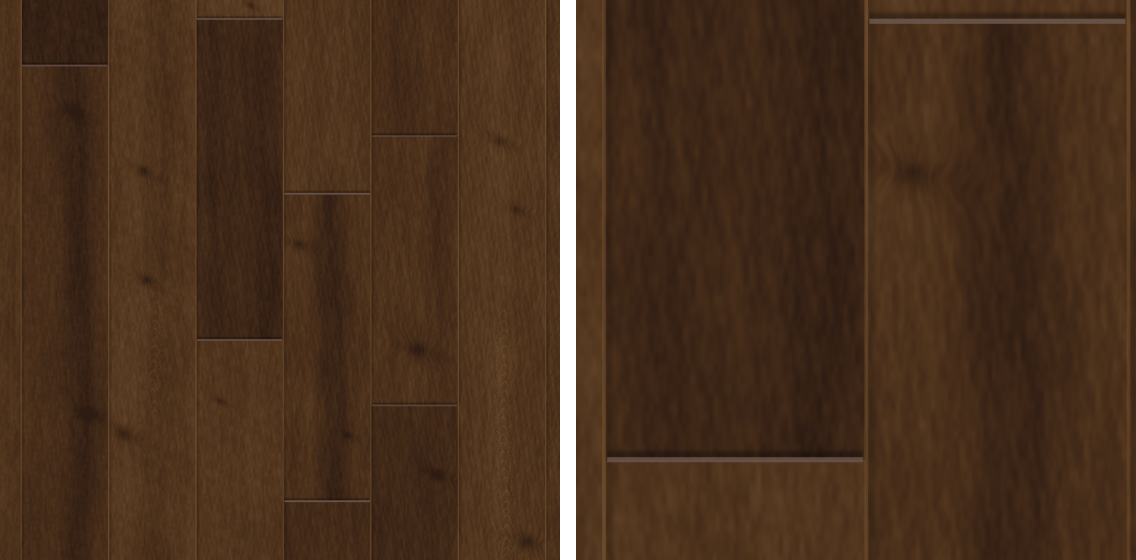
Left, the full canvas; right, a detail of the centre.
This texture is drawn by a Shadertoy shader. Its source:

```glsl
#define PLANK_WIDTH 0.1561
#define FIRST_SEAM 0.0378
#define SEAM_HALF 0.0011
#define JOINT_HALF 0.0015
#define KNOTS 3
#define FIBRE_GAIN 0.30
#define MOTTLE_GAIN 0.22
#define DARK_WOOD vec3(0.180, 0.108, 0.072)
#define MID_WOOD vec3(0.307, 0.198, 0.108)
#define LIGHT_WOOD vec3(0.430, 0.310, 0.190)
#define SEAM_COLOR vec3(0.450, 0.315, 0.185)
#define JOINT_COLOR vec3(0.430, 0.350, 0.320)

// Per column: lower joint, upper joint, heartwood centre, heartwood strength
const vec4 LAYOUT[8] = vec4[8](
    vec4(-1.0, 2.0, 0.50, 0.00), vec4(-1.0, 0.883, 0.68, 0.24),
    vec4(-1.0, 2.0, 0.58, 0.10), vec4(0.393, 0.966, 0.82, 0.15),
    vec4(0.105, 0.654, 0.58, 0.36), vec4(0.276, 0.757, 0.75, 0.10),
    vec4(-1.0, 2.0, 0.50, 0.00), vec4(-1.0, 2.0, 0.50, 0.00));

// Per column: tone of the bottom, middle and top plank
const vec3 TONES[8] = vec3[8](
    vec3(0.50), vec3(0.42, 0.42, 0.18), vec3(0.61), vec3(0.56, 0.29, 0.66),
    vec3(0.40, 0.52, 0.54), vec3(0.30, 0.50, 0.40), vec3(0.60), vec3(0.52));

float hash(vec2 p) {
    return fract(sin(dot(p, vec2(127.1, 311.7))) * 43758.5453);
}

float noise(vec2 p) {
    vec2 i = floor(p), f = fract(p);
    f = f * f * (3.0 - 2.0 * f);
    return mix(mix(hash(i), hash(i + vec2(1, 0)), f.x),
               mix(hash(i + vec2(0, 1)), hash(i + vec2(1, 1)), f.x), f.y);
}

float bell(float x, float width) {
    return exp(-x * x / (width * width));
}

float line(float d, float halfWidth, float px) {
    return 1.0 - smoothstep(halfWidth - px, halfWidth + px, abs(d));
}

vec3 woodColor(float t) {
    t = clamp(t, 0.0, 1.0) * 2.0;
    return mix(mix(DARK_WOOD, MID_WOOD, min(t, 1.0)), LIGHT_WOOD, max(t - 1.0, 0.0));
}

void mainImage(out vec4 fragColor, in vec2 fragCoord) {
    vec2 p = fragCoord / iResolution.y;
    float px = 0.7 / iResolution.y;

    // Column and plank under this point
    float across = (p.x - FIRST_SEAM) / PLANK_WIDTH + 1.0;
    float column = floor(across), u = fract(across);
    int c = clamp(int(column), 0, 7);
    vec4 plan = LAYOUT[c];
    int row = int(step(plan.x, p.y) + step(plan.y, p.y));
    float seed = column * 7.3 + float(row) * 3.1;
    float tone = TONES[c][row];

    // Knots darken the wood and push the grain aside
    vec2 grain = p + vec2(seed, seed * 1.7);
    float knotShade = 0.0;
    for (int k = 0; k < KNOTS; k++) {
        vec2 id = vec2(column + 11.0, float(k) * 5.0 + 2.0);
        vec2 centre = vec2(0.15 + 0.7 * hash(id), (float(k) + hash(id + 3.7)) / float(KNOTS));
        vec2 d = vec2((u - centre.x) * PLANK_WIDTH, p.y - centre.y);
        float size = mix(0.004, 0.011, hash(id + 8.1));
        float present = step(0.35, hash(id + 5.3));
        float ragged = 0.6 + 0.8 * noise(p * 90.0);
        float core = exp(-dot(d, d) / (size * size) * ragged);
        float halo = bell(d.x, size * 3.5) * bell(d.y + d.x * 0.35, size * 1.5);
        knotShade += present * (0.26 * core + 0.18 * halo * ragged);
        grain.x += present * d.x * halo * 0.7;
    }

    // Broad bands, blotches and short fibres
    grain.x += 0.008 * (noise(grain * vec2(7.0, 4.0)) - 0.5);
    float band = noise(grain * vec2(34.0, 2.0)) - 0.5;
    float blotch = noise(grain * vec2(24.0, 11.0)) - 0.5;
    float streak = noise(grain * vec2(130.0, 13.0)) - 0.5;
    float fibre = noise(grain * vec2(290.0, 65.0)) - 0.5;
    float fleck = noise(grain * vec2(380.0, 170.0)) - 0.5;
    float t = tone + MOTTLE_GAIN * (0.6 * band + 0.5 * blotch + 0.5 * streak)
            + FIBRE_GAIN * (0.6 * fibre + 0.4 * fleck);

    // Dark heartwood running along the middle plank
    float drift = 0.16 * (noise(vec2(seed, p.y * 4.0)) - 0.5);
    float heart = bell(u - plan.z - drift, 0.19) * (0.65 + 0.7 * noise(grain * vec2(45.0, 3.0)));
    t -= row == 1 ? plan.w * heart : 0.0;

    // Fine pale arches on the long flat-sawn planks
    if (c == 2 || c == 6) {
        float du = u - 0.53 - 0.08 * (noise(vec2(p.y * 9.0, seed)) - 0.5);
        float rings = p.y * 62.0 + du * du * 260.0 + 1.2 * noise(grain * vec2(60.0, 25.0));
        float arch = smoothstep(0.78, 1.0, sin(rings * 6.2832) * 0.5 + 0.5);
        float reach = smoothstep(0.56, 0.42, p.y) * (c == 2 ? smoothstep(0.2, 0.3, p.y) : 1.0);
        t += 0.16 * arch * reach * bell(du, 0.13);
    }
    vec3 color = woodColor(t - knotShade);

    // Long seams: pale bevel with a soft shadow beside it
    float side = (u - floor(u + 0.5)) * PLANK_WIDTH;
    float seamId = floor(across + 0.5);
    float wear = 0.35 + 0.45 * noise(vec2(seamId * 9.0, p.y * 6.0)) + 0.2 * hash(vec2(seamId, 4.0));
    color *= 1.0 - 0.16 * bell(side - 0.003, 0.0025);
    color = mix(color, SEAM_COLOR, wear * line(side, SEAM_HALF, px));

    // End joints: greyish bevel under a dark edge
    float lower = p.y - plan.x, upper = p.y - plan.y;
    float end = abs(lower) < abs(upper) ? lower : upper;
    float jointId = abs(lower) < abs(upper) ? 1.0 : 2.0;
    float inside = smoothstep(0.0012, 0.0025, abs(side));
    float polish = 0.45 + 0.5 * hash(vec2(column + 2.0, jointId));
    color *= 1.0 - 0.30 * inside * bell(end - 0.003, 0.0025);
    color = mix(color, JOINT_COLOR, inside * polish * line(end, JOINT_HALF, px));

    fragColor = vec4(color, 1.0);
}
```
